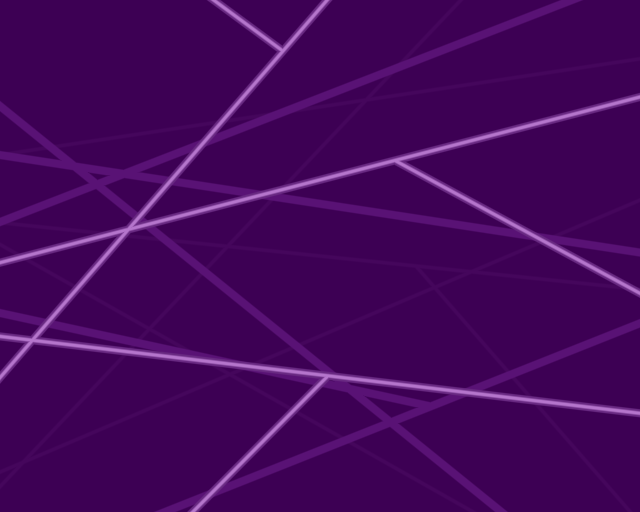
Give the GLSL for this background, as a Shadertoy shader.

```glsl
vec2 heading(float angle) {
    return vec2(cos(angle), sin(angle));
}

float rayDistance(vec2 p, vec2 start, vec2 dir) {
    vec2 q = p - start;
    return length(q - dir * max(dot(q, dir), 0.0));
}

// Distance to a web of full-length trunks, some of which sprout a branch.
// spread = angle seed, angle step, offset seed, offset step
float webDistance(vec2 p, vec4 spread, float branchPhase, int trunks, int branches) {
    float nearest = 1e3;
    for (int i = 0; i < trunks; i++) {
        float n = float(i);
        float angle = mix(-0.72, 0.86, fract(spread.x + n * spread.y));
        float offset = mix(-0.36, 0.36, fract(spread.z + n * spread.w));
        vec2 dir = heading(angle);
        vec2 normal = vec2(-dir.y, dir.x);
        nearest = min(nearest, abs(dot(p, normal) - offset));

        if (i < branches) {
            float along = 0.15 + 0.13 * sin(branchPhase + 1.9 * n);
            float turn = branchPhase - 1.05 + 2.4 * n;
            vec2 start = normal * offset + dir * along;
            nearest = min(nearest, rayDistance(p, start, heading(angle + turn)));
        }
    }
    return nearest;
}

// Coverage of a stroke with a soft rim, never sharper than one pixel
float stroke(float dist, float halfWidth, float softness) {
    float rim = max(softness, 0.7 / iResolution.y);
    return 1.0 - smoothstep(halfWidth - rim, halfWidth + rim, dist);
}

void mainImage(out vec4 fragColor, in vec2 fragCoord) {
    vec2 p = (fragCoord - 0.5 * iResolution.xy) / iResolution.y;

    float faint  = webDistance(p, vec4(0.39, 0.58, 0.5, 0.2), 0.3, 5, 1);
    float middle = webDistance(p, vec4(0.695, 0.665, 0.01, 0.63), 3.6, 4, 1);
    float bright = webDistance(p, vec4(0.616, 0.382, 0.7, 0.24), 0.3, 3, 3);

    // Back to front: dim threads, flat bands, glowing beams
    vec3 color = vec3(0.24, 0.0, 0.33);
    color = mix(color, vec3(0.27, 0.025, 0.36), stroke(faint, 0.0035, 0.002));
    color = mix(color, vec3(0.35, 0.07, 0.46), stroke(middle, 0.0078, 0.0018));
    color = mix(color, vec3(0.41, 0.16, 0.51), stroke(bright, 0.0078, 0.0016));
    color = mix(color, vec3(0.71, 0.46, 0.80), stroke(bright, 0.0034, 0.0022));

    fragColor = vec4(color, 1.0);
}
```
